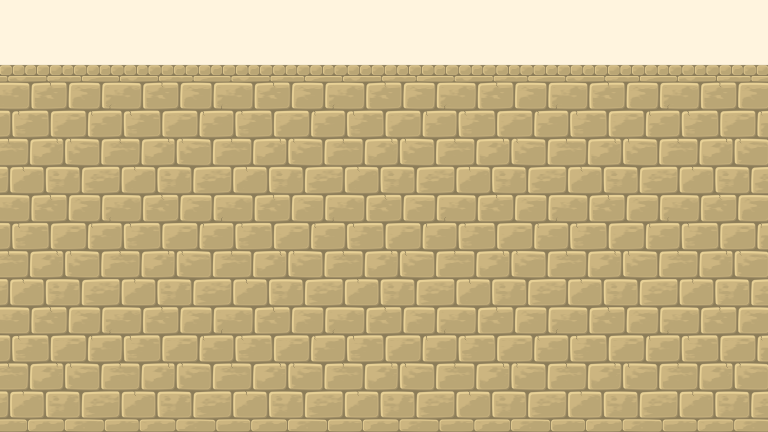
This texture is drawn by a Shadertoy shader. Its source:

```glsl
// Sandstone block wall with a small-stone coping under a pale cream sky.

// Layout, in canvas heights; depths are measured down from the top edge
const float WALL_TOP = 0.1505;
const float LEDGE_TOP = 0.1748;
const float BLOCKS_TOP = 0.1898;
const float BASE_TOP = 0.9700;
const float ROW_HEIGHT = 0.0650;
const float BLOCK_WIDTH = 0.0861;
const vec4 ROW_SHIFT = vec4(0.0683, 0.1111, 0.0648, 0.1065);
const float JOINT_JITTER = 0.07;

// Stone profile
const float GAP = 0.0016;
const float RIM = 0.0031;
const float SHADE_WIDTH = 0.0024;
const float CORNER = 0.0065;
const float BOW = 0.0011;
const float CRACK_LENGTH = 0.010;

// Palette
const vec3 SKY = vec3(1.00, 0.955, 0.87);
const vec3 HIGHLIGHT = vec3(0.91, 0.82, 0.59);
const vec3 LIT = vec3(0.80, 0.71, 0.50);
const vec3 FACE = vec3(0.73, 0.65, 0.46);
const vec3 SHADE = vec3(0.64, 0.57, 0.41);
const vec3 JOINT = vec3(0.55, 0.49, 0.35);

float hash(vec2 p) {
    vec3 q = fract(vec3(p.xyx) * 0.1031);
    q += dot(q, q.yzx + 33.33);
    return fract((q.x + q.y) * q.z);
}

float noise(vec2 p) {
    vec2 i = floor(p), f = fract(p);
    f = f * f * (3.0 - 2.0 * f);
    return mix(mix(hash(i), hash(i + vec2(1, 0)), f.x),
               mix(hash(i + vec2(0, 1)), hash(i + vec2(1, 1)), f.x), f.y);
}

float fill(float d) {
    float px = 0.75 / iResolution.y;
    return 1.0 - smoothstep(-px, px, d);
}

float roundBox(vec2 p, vec2 halfSize, float radius) {
    vec2 q = abs(p) - halfSize + radius;
    return length(max(q, 0.0)) + min(max(q.x, q.y), 0.0) - radius;
}

// Wedge-shaped split running inward from the top or bottom edge
float crack(vec2 p, vec2 halfSize, vec2 seed) {
    float side = hash(seed + 5.1) < 0.6 ? 1.0 : -1.0;
    float x = (hash(seed + 8.7) - 0.5) * 1.7 * halfSize.x;
    float depth = halfSize.y - p.y * side;
    float bend = 0.35 * depth + 0.001 * sin(depth * 700.0);
    float width = 0.0012 * (1.0 - depth / CRACK_LENGTH);
    return max(abs(p.x - x - bend) - width, depth - CRACK_LENGTH);
}

// One stone centred on the origin, lit from the upper left
vec3 stone(vec2 p, vec2 halfSize, vec2 seed) {
    float scale = clamp(halfSize.y / 0.032, 0.4, 1.0);
    vec2 skew = vec2(hash(seed + 1.3), hash(seed + 2.9)) - 0.5;
    p += p.yx * skew * vec2(0.07, 0.05) * scale;
    vec2 along = p.yx / halfSize.yx;
    vec2 size = halfSize - GAP * scale - BOW * scale * along * along;
    float radius = min(CORNER, size.y * 0.65);

    float outer = roundBox(p, size, radius);
    float body = roundBox(p - vec2(0.4, -0.6) * RIM * scale, size - RIM * scale, radius * 0.8);
    float lit = roundBox(p - vec2(-1.0, 1.0) * SHADE_WIDTH * scale, size, radius);

    // Uneven strata darken towards the lower right
    vec2 grain = p * vec2(65.0, 150.0) + seed * 17.0;
    float slope = dot(p / halfSize, vec2(0.38, -0.55));
    float tone = slope + 0.75 * (noise(grain) - 0.5) + 0.2 * (noise(grain * 2.3) - 0.5);
    vec3 surface = mix(FACE, LIT, fill((-0.12 - tone) * -0.02) * 0.55);
    surface = mix(surface, LIT, fill((tone + 0.24) * 0.02));
    float inset = roundBox(p - vec2(0.7, -0.7) * RIM * scale, size - 1.9 * RIM * scale, radius);
    surface = mix(LIT, surface, fill(inset));

    vec3 col = mix(HIGHLIGHT, surface, fill(body));
    col = mix(SHADE, col, fill(lit));
    if (scale > 0.8 && hash(seed + 4.4) > 0.35)
        col = mix(col, JOINT, fill(crack(p, size, seed)));
    return mix(JOINT, col, fill(outer));
}

// Joint position in stone widths; the jitter repeats every three stones
float jointAt(float k, float row) {
    return k + (hash(vec2(mod(k, 3.0), row) + 11.0) - 0.5) * 2.0 * JOINT_JITTER;
}

vec3 course(float x, float depth, float height, float width, float shift, float row) {
    float u = (x - shift) / width;
    float k = floor(u);
    if (u < jointAt(k, row)) k -= 1.0;
    else if (u > jointAt(k + 1.0, row)) k += 1.0;
    float left = jointAt(k, row), right = jointAt(k + 1.0, row);
    vec2 p = vec2((u - 0.5 * (left + right)) * width, 0.5 * height - depth);
    vec2 halfSize = 0.5 * vec2((right - left) * width, height);
    return stone(p, halfSize, vec2(mod(k, 3.0), row));
}

void mainImage(out vec4 fragColor, in vec2 fragCoord) {
    float x = fragCoord.x / iResolution.y;
    float depth = 1.0 - fragCoord.y / iResolution.y;
    vec3 col;
    if (depth < LEDGE_TOP) {
        col = course(x, depth - WALL_TOP, LEDGE_TOP - WALL_TOP, BLOCK_WIDTH / 3.0, 0.0, 21.0);
    } else if (depth < BLOCKS_TOP) {
        col = course(x, depth - LEDGE_TOP, BLOCKS_TOP - LEDGE_TOP, BLOCK_WIDTH, 0.021, 22.0);
    } else if (depth < BASE_TOP) {
        float row = floor((depth - BLOCKS_TOP) / ROW_HEIGHT);
        float kind = mod(row, 4.0);
        col = course(x, depth - BLOCKS_TOP - row * ROW_HEIGHT, ROW_HEIGHT,
                     BLOCK_WIDTH, ROW_SHIFT[int(kind)], kind);
    } else {
        col = course(x, depth - BASE_TOP, 1.0 - BASE_TOP, BLOCK_WIDTH, ROW_SHIFT.x, 23.0);
    }
    col = mix(col, SKY, fill(depth - WALL_TOP));
    fragColor = vec4(col, 1.0);
}
```
